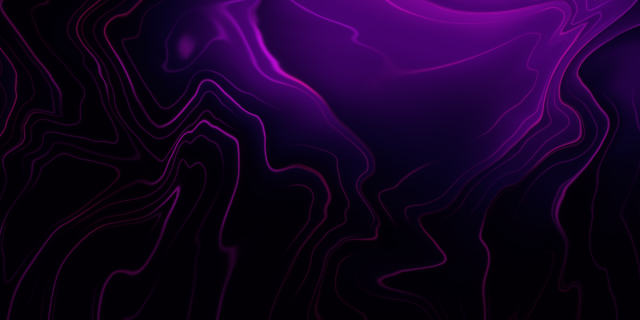
This background is drawn by a Shadertoy shader. Its source:

```glsl
const vec3 BLACK   = vec3(0.006, 0.0, 0.020);
const vec3 NAVY    = vec3(0.030, 0.008, 0.130);
const vec3 VIOLET  = vec3(0.28, 0.008, 0.44);
const vec3 PURPLE  = vec3(0.47, 0.02, 0.59);
const vec3 MAGENTA = vec3(0.68, 0.04, 0.66);
const vec3 ROSE    = vec3(0.66, 0.04, 0.36);

const vec2 GLOW_CENTER = vec2(1.40, 1.06);  // in canvas heights
const vec2 GLOW_SIZE   = vec2(0.72, 0.48);
const vec2 HAZE_CENTER = vec2(1.05, 0.70);
const vec2 HAZE_SIZE   = vec2(0.90, 0.50);

const int   WARP_STEPS = 5;
const float FIELD_SCALE = 1.75;
const float WARP_FREQ  = 0.9;
const float WARP_AMP   = 0.36;
const float LEVELS     = 4.5;   // contour count per unit of noise
const float DRIFT      = 1.8;   // contour count per unit of field width
const float LINE_WIDTH = 0.0024;
const float HALO_WIDTH = 0.009;

float hash(vec2 p) {
    return fract(sin(dot(p, vec2(127.1, 311.7))) * 43758.5453);
}

float noise(vec2 p) {
    vec2 i = floor(p), f = fract(p);
    f = f * f * f * (f * (f * 6.0 - 15.0) + 10.0);
    return mix(mix(hash(i), hash(i + vec2(1, 0)), f.x),
               mix(hash(i + vec2(0, 1)), hash(i + vec2(1, 1)), f.x), f.y);
}

// Divergence-free flow, stirs the ink without tearing it
vec2 swirl(vec2 p) {
    const float e = 0.02;
    float n = noise(p);
    return vec2(noise(p + vec2(0, e)) - n, n - noise(p + vec2(e, 0))) / e;
}

float inkField(vec2 p) {
    // Long drips below, rounder curls above, leaning on the right
    vec2 q = vec2(p.x - 0.5 * p.y * smoothstep(0.7, 1.7, p.x),
                  0.30 * p.y + 0.5 * p.y * p.y) * FIELD_SCALE;
    float freq = WARP_FREQ, amp = WARP_AMP;
    for (int i = 0; i < WARP_STEPS; i++) {
        q += amp * swirl(q * freq + float(i) * 7.3 + 5.6);
        freq *= 1.5;
        amp *= 0.52;
    }
    return LEVELS * noise(q * 1.4 + 4.7) + DRIFT * q.x;
}

float softSpot(vec2 p, vec2 center, vec2 size) {
    vec2 d = (p - center) / size;
    return exp(-dot(d, d));
}

vec3 inkRamp(float v) {
    vec3 c = mix(BLACK, NAVY, smoothstep(0.02, 0.20, v));
    c = mix(c, VIOLET, smoothstep(0.12, 0.62, v));
    return mix(c, PURPLE, smoothstep(0.62, 1.05, v));
}

// Contour line of even width, thicker where the field is flat
float contour(float f, float slope, float pixel) {
    float dist = abs(fract(f + 0.5) - 0.5) / max(slope, 4.0);
    float width = max(LINE_WIDTH, 0.6 * pixel);
    width *= 1.0 + 0.8 * smoothstep(12.0, 4.0, slope);
    float core = exp(-dist * dist / (width * width));
    float halo = 0.12 * exp(-dist / HALO_WIDTH);
    return (core + halo) * smoothstep(150.0, 50.0, slope);
}

void mainImage(out vec4 fragColor, in vec2 fragCoord) {
    float pixel = 1.0 / iResolution.y;
    vec2 p = fragCoord * pixel;
    float f = inkField(p);
    float change = length(vec2(dFdx(f), dFdy(f)));
    float slope = change / pixel;

    float glow = softSpot(p, GLOW_CENTER, GLOW_SIZE);
    float haze = softSpot(p, HAZE_CENTER, HAZE_SIZE);

    // Satin folds: soft sheen plus a sawtooth that breaks at each contour
    float sheen = smoothstep(0.1, 0.9, noise(vec2(f * 1.1, 3.5)));
    float saw = fract(f);
    saw *= smoothstep(1.0, 1.0 - clamp(1.2 * change, 0.02, 0.6), saw);
    float fold = mix(sheen, saw, 0.45);
    float patchy = noise(p * 2.3 + 9.0);
    float value = glow * (0.28 + 0.95 * fold)
                + haze * 0.34 * fold * smoothstep(0.2, 0.8, patchy);
    vec3 color = inkRamp(value);

    // Bright strands, then finer and fainter ones between them
    float light = clamp(0.30 + 0.60 * haze + 0.30 * glow, 0.0, 1.0);
    float strandFade = smoothstep(0.2, 0.8, noise(p * 5.0 + 17.0));
    float fineFade = smoothstep(0.25, 0.8, noise(p * 5.0 + 31.0));
    float strands = contour(f, slope, pixel) * (0.2 + 0.8 * strandFade);
    float fine = contour(f * 2.3 + 0.4, slope * 2.3, pixel) * fineFade;
    vec3 tint = mix(MAGENTA, ROSE, smoothstep(0.4, 0.8, noise(p * 3.0 + 43.0)));
    color += tint * light * (0.85 * strands + 0.35 * fine);

    fragColor = vec4(min(color, 1.0), 1.0);
}
```
